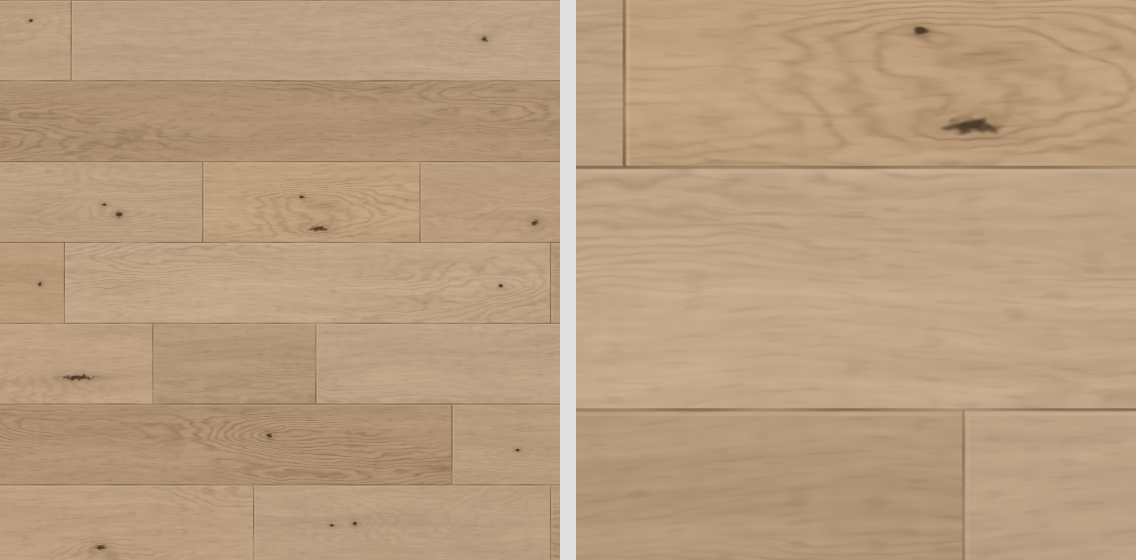
Left, the full canvas; right, a detail of the centre.
Reproduce this texture procedurally as a Shadertoy shader.

```glsl
#define ROWS 6.93
#define SEAM 0.0009
#define RINGS 8.0
#define KNOT_CHANCE 0.5
#define FIBRE 0.30
#define PORES 0.22
#define WOOD_DARK vec3(0.55, 0.44, 0.33)
#define WOOD_LIGHT vec3(0.76, 0.65, 0.53)
#define KNOT_COLOR vec3(0.24, 0.18, 0.13)
#define SEAM_COLOR vec3(0.47, 0.37, 0.27)
#define BEVEL_COLOR vec3(0.82, 0.72, 0.59)

// Per row: the two end joints, then the lightness of up to three boards
const vec2 JOINTS[7] = vec2[7](vec2(0.127, 2.0), vec2(2.0, 2.1), vec2(0.362, 0.75),
    vec2(0.115, 0.983), vec2(0.273, 0.564), vec2(0.807, 2.0), vec2(0.453, 0.983));
const vec3 TONES[7] = vec3[7](vec3(0.80, 0.84, 0.8), vec3(0.50), vec3(0.82, 0.77, 0.76),
    vec3(0.76, 0.88, 0.70), vec3(0.82, 0.62, 0.82), vec3(0.50, 0.76, 0.7), vec3(0.77, 0.80, 0.6));

float hash(vec2 p) {
    uvec2 q = uvec2(ivec2(floor(p))) * uvec2(1597334673u, 3812015801u);
    uint n = (q.x ^ q.y) * 1597334673u;
    n = (n ^ (n >> 15)) * 2246822519u;
    return float((n ^ (n >> 13)) >> 8) / 16777216.0;
}

vec2 gradient(vec2 cell) {
    float a = 6.28318 * hash(cell);
    return vec2(cos(a), sin(a));
}

float noise(vec2 p) {
    vec2 i = floor(p), f = p - i;
    vec2 u = f * f * f * (f * (f * 6.0 - 15.0) + 10.0);
    vec2 e = vec2(0.0, 1.0);
    float low = mix(dot(gradient(i), f), dot(gradient(i + e.yx), f - e.yx), u.x);
    float high = mix(dot(gradient(i + e), f - e), dot(gradient(i + 1.0), f - 1.0), u.x);
    return 1.4 * mix(low, high, u.y);
}

float line(float d, float halfWidth, float px) {
    return 1.0 - smoothstep(max(halfWidth - px, 0.0), halfWidth + px, abs(d));
}

// Dark core, brown halo and ring distortion of the knots in one board
vec3 knots(vec2 p, float left, float right, float id) {
    vec3 sum = vec3(0.0);
    for (int k = 0; k < 2; k++) {
        vec2 key = vec2(id, 20 + 10 * k);
        if (hash(key) > KNOT_CHANCE) continue;
        vec2 center = vec2(mix(left, right, 0.1 + 0.8 * hash(key + vec2(0, 1))),
                           mix(0.15, 0.85, hash(key + vec2(0, 2))) / ROWS);
        float size = mix(0.003, 0.009, pow(hash(key + vec2(0, 3)), 2.0));
        float stretch = mix(1.1, 4.0, pow(hash(key + vec2(0, 4)), 3.0));
        vec2 d = p - center;
        d.y += 0.3 * size * noise(vec2(p.x * 90.0, id));
        float r = length(d / vec2(size * stretch, size / sqrt(stretch)));
        float ragged = r + 0.45 * noise(p * vec2(150.0, 260.0) + id);
        sum.x = max(sum.x, 1.0 - smoothstep(0.3, 1.25, ragged));
        sum.y += exp(-0.22 * r * r);
        sum.z += exp(-length(d * vec2(14.0, 50.0)));
    }
    return sum;
}

// Lightness change from growth rings, fibres and pores
float grain(vec2 p, float id, float figure, float pull) {
    vec2 s = p + vec2(id * 3.17, id * 1.73);
    float bend = 0.012 * noise(s * vec2(5.0, 9.0));
    float field = RINGS * noise(s * vec2(2.3, 13.0)) + 22.0 * p.y
        + 0.9 * noise(s * vec2(11.0, 42.0)) + 0.35 * noise(s * vec2(38.0, 110.0)) + 4.0 * pull;
    float ring = pow(0.5 + 0.5 * sin(6.28318 * field), 2.5);
    float patchMask = smoothstep(-0.25, 0.35, noise(s * vec2(2.0, 8.0) + 41.0) + pull);
    s.y += bend;
    float fine = noise(s * vec2(24.0, 230.0));
    float fibre = 0.35 * noise(s * vec2(1.6, 24.0)) + 0.35 * noise(s * vec2(6.0, 90.0)) + 0.3 * fine;
    float pore = smoothstep(0.2, 0.65, noise(s * vec2(42.0, 270.0) + 17.0));
    float fleck = noise(s * vec2(95.0, 60.0));
    return FIBRE * fibre + 0.035 * fleck - PORES * pore * (0.3 + figure)
        - figure * patchMask * ring * (0.75 + 0.8 * fine);
}

void mainImage(out vec4 fragColor, in vec2 fragCoord) {
    vec2 uv = fragCoord / iResolution.xy;
    float px = 0.7 / iResolution.y;

    // Board under this point
    float v = (1.0 - uv.y) * ROWS;
    int row = clamp(int(v), 0, 6);
    vec2 p = vec2(uv.x, (v - float(row)) / ROWS);
    vec2 joint = JOINTS[row];
    int board = int(step(joint.x, p.x) + step(joint.y, p.x));
    float left = board == 0 ? 0.0 : joint[board - 1];
    float right = board == 2 ? 1.0 : min(joint[board], 1.0);
    float id = float(row * 3 + board + 1);

    // Wood
    float tone = TONES[row][board];
    float figure = 0.10 + 0.26 * hash(vec2(id, 3)) + 0.35 * max(0.7 - tone, 0.0);
    vec3 knot = knots(p, left, right, id);
    float light = tone + 0.03 + 0.3 * figure + grain(p, id, figure, knot.z) - 0.35 * knot.y;
    vec3 color = mix(WOOD_DARK, WOOD_LIGHT, min(light, 1.15));
    color += (hash(vec2(id, 7)) - 0.5) * vec3(0.014, -0.004, -0.026);
    color = mix(color, KNOT_COLOR, 0.85 * knot.x);

    // Seams with a pale bevel on one side
    float below = p.y, above = 1.0 / ROWS - p.y;
    vec2 side = p.x - joint;
    float wear = clamp(0.75 + 0.6 * noise(uv * 17.0), 0.3, 1.0);
    float across = line(min(below, above), SEAM, px);
    float ends = max(line(side.x, SEAM, px), line(side.y, SEAM, px));
    float bevel = max(line(below - 3.0 * SEAM, SEAM, px),
        max(line(side.x - 3.0 * SEAM, SEAM, px), line(side.y - 3.0 * SEAM, SEAM, px)));
    color = mix(color, BEVEL_COLOR, 0.4 * wear * bevel);
    color = mix(color, SEAM_COLOR, wear * max(0.75 * across, 0.9 * ends));
    fragColor = vec4(color, 1.0);
}
```
